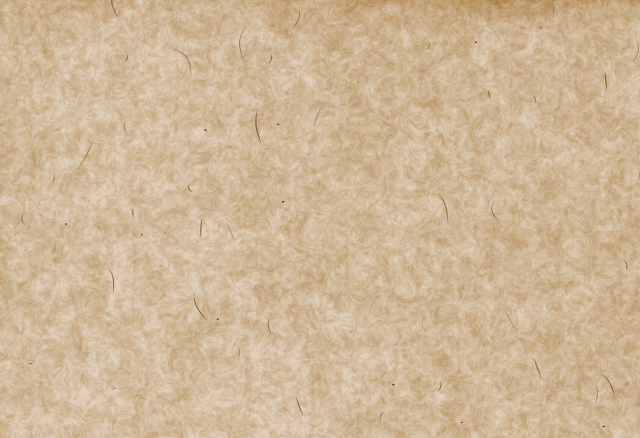
Reproduce this texture procedurally as a Shadertoy shader.

```glsl
// Aged kraft paper: warm tan pulp with fine cloudy mottling and a browned top edge.
// Layered value noise sets one tone value that moves along a colour axis;
// jittered grids scatter pale and dark hair curls, bolder fibres and specks.

const vec3 PAPER_MEAN = vec3(0.812, 0.715, 0.588);
const vec3 TONE_AXIS = vec3(0.026, 0.040, 0.060);  // colour change per tone unit
const vec3 FIBRE_BROWN = vec3(0.42, 0.27, 0.10);
const vec3 SPECK_BROWN = vec3(0.26, 0.16, 0.08);
const float PULP_SCALE = 22.0;      // coarsest clumps per canvas height
const float PULP_CONTRAST = 1.0;
const float CURL_CELL = 0.034;
const float CURL_CONTRAST = 1.0;
const float FIBRE_CELL = 0.125;
const float FIBRE_SHARE = 0.38;
const float SPECK_CELL = 0.20;
const float SPECK_SHARE = 0.28;
const float EDGE_DEPTH = 0.032;     // reach of the browned top edge

vec4 hash4(vec2 p) {
    vec4 q = fract(p.xyxy * vec4(0.1031, 0.1030, 0.0973, 0.1099));
    q += dot(q, q.wzxy + 33.33);
    return fract((q.xxyz + q.yzzw) * q.zywx);
}

// Signed value noise in -1..1
float noise(vec2 p) {
    vec2 i = floor(p), f = fract(p);
    f = f * f * (3.0 - 2.0 * f);
    float low = mix(hash4(i).x, hash4(i + vec2(1, 0)).x, f.x);
    float high = mix(hash4(i + vec2(0, 1)).x, hash4(i + vec2(1, 1)).x, f.x);
    return 2.0 * mix(low, high, f.y) - 1.0;
}

mat2 rotation(float a) {
    return mat2(cos(a), sin(a), -sin(a), cos(a));
}

// Antialiased coverage of a line with half width w at distance d
float coverage(float d, float w, float pixel) {
    return clamp((w - d) / pixel + 0.5, 0.0, 1.0) * min(1.0, 2.0 * w / pixel);
}

// Bent, tapered stroke along y
float stroke(vec2 q, float halfLength, float bend, float w, float pixel) {
    float along = q.y / halfLength;
    q.x += bend * halfLength * (along * along - 0.4 + 0.3 * along * along * along);
    float d = length(vec2(q.x, max(abs(q.y) - halfLength, 0.0)));
    float slope = bend * (2.0 * along + 0.9 * along * along);
    d /= sqrt(1.0 + slope * slope);
    return coverage(d, w * (1.0 - 0.5 * min(along * along, 1.0)), pixel);
}

// Cloudy pulp from coarse clumps down to grain
float pulp(vec2 p) {
    vec2 warp = vec2(noise(p * 30.0), noise(p * 30.0 + 71.3)) * 0.010;
    vec2 q = p + warp;
    float sum = 0.0, scale = PULP_SCALE;
    for (int i = 0; i < 5; i++) {
        float weight = i == 0 ? 0.6 : (i == 4 ? 0.55 : 1.0);
        sum += weight * noise(q * scale + float(i) * 37.7);
        q = rotation(0.6) * q;
        scale *= 2.05;
    }
    float wisp = 1.0 - smoothstep(0.0, 0.16, abs(noise(p * 62.0 + warp * 90.0 + 13.0)));
    return sum - 0.5 * wisp + 0.15;
}

// Faint curls, both lighter and darker than the pulp
float curls(vec2 p, float pixel) {
    float sum = 0.0;
    for (int k = 0; k < 27; k++) {
        float layer = float(k / 9);
        vec2 grid = rotation(layer * 0.7) * p / CURL_CELL + layer * 19.3;
        vec2 cell = floor(grid) + vec2(k % 3, (k / 3) % 3) - 1.0;
        vec4 a = hash4(cell + 211.0 + layer * 57.0);
        vec4 b = hash4(cell + 503.0 + layer * 91.0);
        vec2 q = rotation(a.z * 6.2832) * (grid - cell - a.xy) * CURL_CELL;
        float s = stroke(q, mix(0.006, 0.020, a.w), (b.x - 0.5) * 1.8, 0.0009, pixel);
        sum += s * (b.y < 0.62 ? -mix(0.5, 2.4, b.z * b.z) : 0.9 * b.z);
    }
    return sum;
}

// Sparse bold fibres, mostly upright
float boldFibres(vec2 p, float pixel) {
    float cover = 0.0;
    for (int k = 0; k < 9; k++) {
        vec2 cell = floor(p / FIBRE_CELL) + vec2(k % 3, k / 3) - 1.0;
        vec4 a = hash4(cell + 809.0), b = hash4(cell + 907.0);
        vec2 q = rotation((a.z - 0.5) * 1.1) * (p - (cell + a.xy) * FIBRE_CELL);
        float s = stroke(q, mix(0.008, 0.040, a.w * a.w), (b.x - 0.5) * 0.9, mix(0.0009, 0.0016, b.y), pixel);
        cover = max(cover, s * step(b.z, FIBRE_SHARE) * mix(0.45, 1.0, b.w));
    }
    return cover;
}

float specks(vec2 p, float pixel) {
    vec2 cell = floor(p / SPECK_CELL);
    vec4 a = hash4(cell + 1301.0);
    float d = length((p - (cell + 0.1 + 0.8 * a.xy) * SPECK_CELL) * vec2(1.0, 1.3));
    return coverage(d, mix(0.0014, 0.0028, a.z), pixel) * step(a.w, SPECK_SHARE);
}

void mainImage(out vec4 fragColor, in vec2 fragCoord) {
    vec2 uv = fragCoord / iResolution.xy;
    vec2 p = fragCoord / iResolution.y;
    float pixel = 1.0 / iResolution.y;

    // Broad shading: paler lower left, browned top edge
    float tone = 0.55 - 0.75 * uv.x - 0.25 * uv.y + 0.45 * noise(p * 3.2 + 5.0);
    float browning = mix(1.1, 3.2, smoothstep(0.3, 0.8, uv.x));
    tone -= browning * exp((uv.y - 1.0) / EDGE_DEPTH) * (1.0 + 0.4 * noise(p * 9.0));
    tone -= 0.6 * exp(-uv.x / 0.012);

    // Pulp, upright machine streaks and curls
    tone += PULP_CONTRAST * pulp(p) + 0.2 * noise(p * vec2(130.0, 5.0));
    tone += CURL_CONTRAST * curls(p, pixel);

    vec3 colour = PAPER_MEAN + TONE_AXIS * clamp(tone + 0.1, -6.0, 2.4);
    colour = mix(colour, FIBRE_BROWN, 0.8 * boldFibres(p, pixel));
    colour = mix(colour, SPECK_BROWN, 0.85 * specks(p, pixel));
    fragColor = vec4(clamp(colour, 0.0, 1.0), 1.0);
}
```
